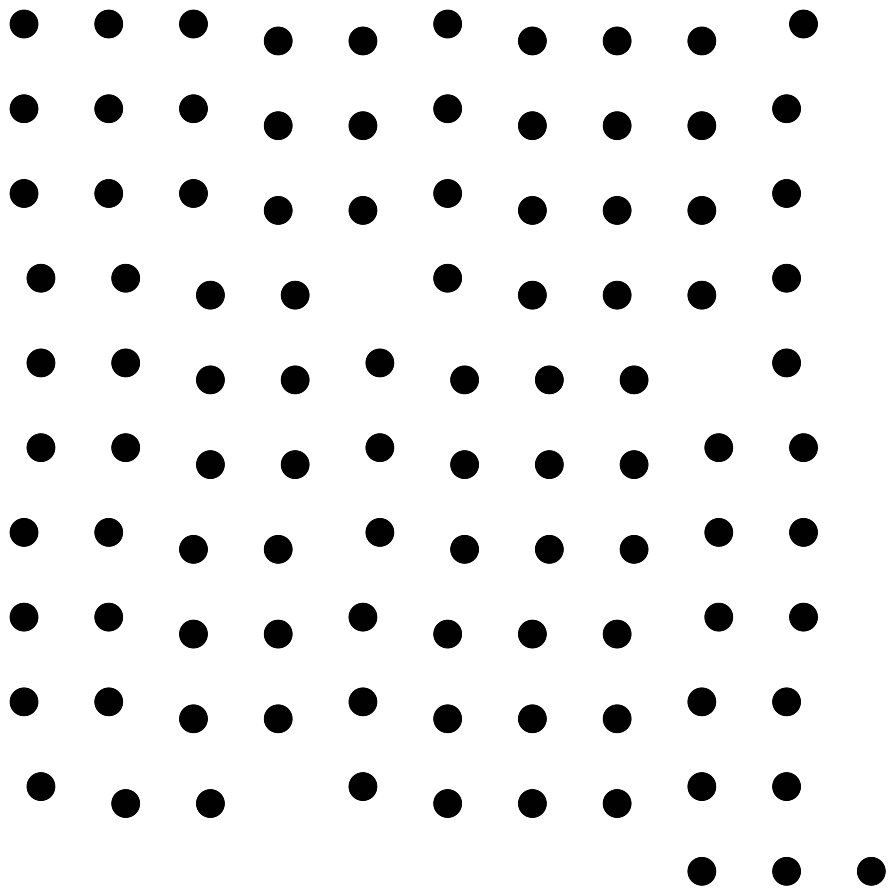
Reproduce this pattern procedurally as a WebGL 2 fragment shader.

```glsl
#version 300 es
precision highp float;
// Black dots on white: a ten by ten lattice with slipped bands, gaps and a short tail row.

uniform vec2 u_resolution;
out vec4 fragColor;

const vec3 PAPER = vec3(1.0);
const vec3 INK = vec3(0.004);
const float MARGIN = 0.0268;      // canvas edge to first dot centre
const float STEP = 0.018913;      // size of one slip
const float PITCH = 5.0;          // dot spacing, in slips
const float RADIUS = 0.0161;      // dot radius
const int GRID = 10;              // dots per side of the main block
const int TAIL_FIRST = 8;         // first column of the tail row
const int NARROW = 2;             // width of the left lowered band
const int WIDE = 3;               // width of the right lowered band
const int SHIFT_ROWS = 3;         // height of the band pushed right

bool inBand(int i, int first, int count) {
    return i >= first && i < first + count;
}

// First columns of the two lowered bands, which slip left down the rows.
ivec2 loweredStarts(int row) {
    return ivec2(3 - int(row >= 3) - int(row >= 9), 6 - int(row >= 4));
}

// Offset of a dot within its cell: x to the right, y downward.
vec2 slip(ivec2 cell) {
    ivec2 lowered = loweredStarts(cell.y);
    bool down = inBand(cell.x, lowered.x, NARROW) || inBand(cell.x, lowered.y, WIDE);

    // The pushed band steps down across the columns; two more touch the corners.
    int firstRow = 3 + int(cell.x >= 4) + int(cell.x >= 8);
    bool right = inBand(cell.y, firstRow, SHIFT_ROWS)
        || (cell.y == 9 && cell.x < 4)
        || (cell.y == 0 && cell.x == 9);
    return vec2(right, down);
}

// Gaps open just past a lowered band, on the row where it slips.
bool isGap(ivec2 cell) {
    ivec2 here = loweredStarts(cell.y);
    ivec2 above = loweredStarts(cell.y - 1);
    return (here.x != above.x && cell.x == here.x + NARROW)
        || (here.y != above.y && cell.x == here.y + WIDE);
}

bool hasDot(ivec2 cell) {
    bool block = inBand(cell.x, 0, GRID) && inBand(cell.y, 0, GRID);
    bool tail = cell.y == GRID && inBand(cell.x, TAIL_FIRST, 3);
    return (block || tail) && !isGap(cell);
}

void main() {
    // Canvas coordinates with rows counted from the top.
    vec2 uv = gl_FragCoord.xy / u_resolution;
    vec2 p = (vec2(uv.x, 1.0 - uv.y) - MARGIN) / STEP;

    // Each cell is wide enough to hold its dot in any slipped position.
    ivec2 cell = ivec2(floor((p + 2.0) / PITCH));
    vec2 centre = vec2(cell) * PITCH + slip(cell);

    // Dot coverage with a smooth edge one pixel wide.
    float edge = length(p - centre) * STEP - RADIUS;
    float halfPixel = 0.5 / min(u_resolution.x, u_resolution.y);
    float coverage = 1.0 - smoothstep(-halfPixel, halfPixel, edge);
    coverage *= float(hasDot(cell));

    fragColor = vec4(mix(PAPER, INK, coverage), 1.0);
}
```
